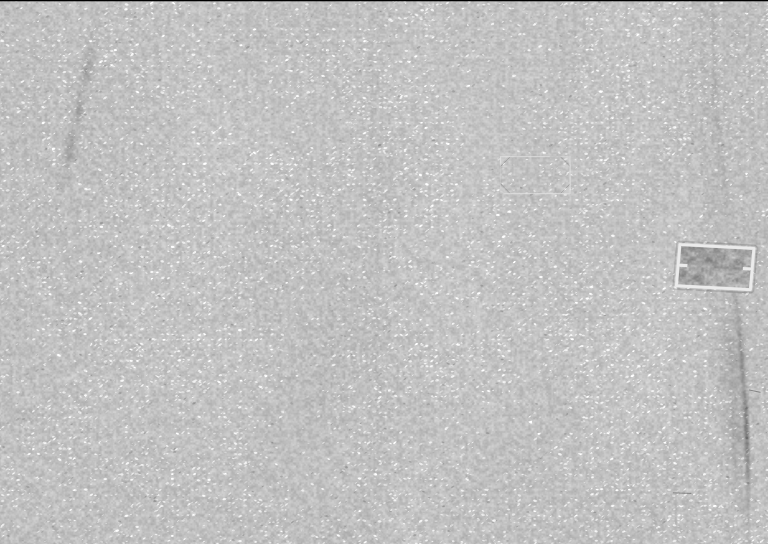
Reproduce this texture procedurally as a Shadertoy shader.

```glsl
float hash(vec2 p) {
    return fract(sin(dot(p, vec2(127.1, 311.7))) * 43758.5453);
}

float noise(vec2 p) {
    vec2 cell = floor(p), f = fract(p);
    f = f * f * (3.0 - 2.0 * f);
    float low = mix(hash(cell), hash(cell + vec2(1, 0)), f.x);
    float high = mix(hash(cell + vec2(0, 1)), hash(cell + vec2(1, 1)), f.x);
    return mix(low, high, f.y);
}

float fbm(vec2 p) {
    float sum = 0.0, weight = 0.5;
    for (int i = 0; i < 4; i++) {
        sum += weight * noise(p);
        p = p * 2.03 + 17.3;
        weight *= 0.5;
    }
    return sum / 0.9375;
}

// Coverage of a shape from its signed distance
float fill(float dist, float soft) {
    return 1.0 - smoothstep(-soft, soft, dist);
}

float boxDist(vec2 p, vec2 halfSize) {
    vec2 d = abs(p) - halfSize;
    return length(max(d, 0.0)) + min(max(d.x, d.y), 0.0);
}

float segmentDist(vec2 p, vec2 a, vec2 b) {
    vec2 ab = b - a;
    return length(p - a - ab * clamp(dot(p - a, ab) / dot(ab, ab), 0.0, 1.0));
}

// Flat, slightly tilted chips, at most one per cell
float chips(vec2 p, float size, float density, float seed, float soft) {
    vec2 cell = floor(p / size);
    vec2 id = cell + seed;
    vec2 jitter = vec2(hash(id + 3.1), hash(id + 7.7));
    vec2 q = p - (cell + 0.3 + 0.4 * jitter) * size;
    q.y -= q.x * (hash(id + 5.3) - 0.35);
    float radius = size * mix(0.12, 0.29, hash(id + 9.2));
    float dist = length(q * vec2(0.8, 1.25)) - radius;
    float present = step(hash(id), density);
    return present * fill(dist, soft) * mix(0.4, 1.0, hash(id + 1.9));
}

// Plain asphalt with fine grain, pale chips and dark pits
float asphalt(vec2 p, float soft) {
    float tone = 0.757 + 0.05 * (fbm(p * vec2(5.0, 2.5)) - 0.5);
    tone += 0.10 * (noise(p * 190.0) - 0.5) + 0.07 * (noise(p * 330.0 + 40.0) - 0.5);
    float cluster = smoothstep(0.28, 0.72, fbm(p * 9.0 + 30.0));
    float density = mix(0.10, 0.38, cluster);
    tone += 0.21 * chips(p, 0.0095, density, 11.0, soft);
    tone += 0.18 * chips(p + 0.37, 0.0075, density * 0.6, 53.0, soft);
    tone -= 0.13 * chips(p + 0.71, 0.0090, 0.06, 91.0, soft);
    return tone;
}

// Long worn joint on the right and rubbed streaks
float stains(vec2 p) {
    float wear = fbm(p * vec2(40.0, 14.0));
    float seamX = 1.375 - 0.065 * smoothstep(0.1, 1.0, p.y);
    float offset = p.x - seamX;
    float strength = 0.25 + 0.75 * smoothstep(0.5, 0.33, p.y) * smoothstep(0.0, 0.2, p.y);
    float seam = exp(-pow(offset / 0.005, 2.0)) * 0.15;
    seam += exp(-pow((offset + 0.018) / 0.022, 2.0)) * 0.06;
    float streak = segmentDist(p, vec2(0.112, 0.65), vec2(0.185, 0.98));
    float rub = exp(-pow(streak / 0.010, 2.0)) * 0.10 * smoothstep(0.3, 0.7, wear);
    float track = exp(-pow((p.x - 0.69) / 0.02, 2.0)) * 0.02;
    return seam * strength * (0.4 + 1.2 * wear) + rub + track * wear;
}

// Metal cover: dark plate, pale rim and side tabs
float cover(float tone, vec2 q, vec2 halfSize, float soft) {
    q.y += 0.053 * q.x;
    q.x -= 0.085 * q.y;
    float dist = boxDist(q, halfSize);
    float plate = 0.64 + 0.28 * (fbm(q * vec2(70.0, 95.0)) - 0.5);
    plate += 0.12 * (noise(q * 260.0) - 0.5);
    tone -= 0.13 * fill(abs(dist - 0.006) - 0.001, soft * 1.5);
    tone = mix(tone, plate, fill(dist, soft));
    vec2 tab = vec2(abs(q.x) - halfSize.x + 0.009, q.y);
    float rim = min(abs(dist) - 0.0028, boxDist(tab, vec2(0.008, 0.003)));
    return mix(tone, 0.92, fill(rim, soft));
}

// Faint buried frame: broken outline and corner wedges
float buriedFrame(float tone, vec2 q, vec2 halfSize, float soft) {
    float dist = boxDist(q, halfSize);
    float broken = smoothstep(0.25, 0.55, noise(q * 60.0 + 8.0));
    float outline = fill(abs(dist) - 0.0010, soft) * mix(0.25, 0.8, broken);
    vec2 corner = halfSize - abs(q);
    float wedge = max(dist, corner.x + corner.y - 0.014);
    tone = mix(tone, 0.83, 0.6 * fill(wedge, soft));
    tone -= 0.12 * fill(abs(corner.x + corner.y - 0.018) - 0.001, soft) * fill(dist, soft);
    return mix(tone, 0.89, outline);
}

void mainImage(out vec4 fragColor, in vec2 fragCoord) {
    vec2 p = fragCoord / iResolution.y;
    float soft = max(0.0013, 0.6 / iResolution.y);
    float tone = asphalt(p, soft) - stains(p);
    tone = buriedFrame(tone, p - vec2(0.984, 0.678), vec2(0.064, 0.034), soft);
    tone = cover(tone, p - vec2(1.3146, 0.509), vec2(0.068, 0.038), soft);

    // Loose twigs and the dark upper border
    float twig = segmentDist(p, vec2(1.238, 0.094), vec2(1.270, 0.093));
    twig = min(twig, segmentDist(p, vec2(1.378, 0.283), vec2(1.397, 0.279)));
    tone = mix(tone, 0.42, 0.8 * fill(twig - 0.0008, soft));
    tone *= 1.0 - fill(0.9975 - p.y, soft * 0.7);
    fragColor = vec4(vec3(clamp(tone, 0.0, 1.0)), 1.0);
}
```
